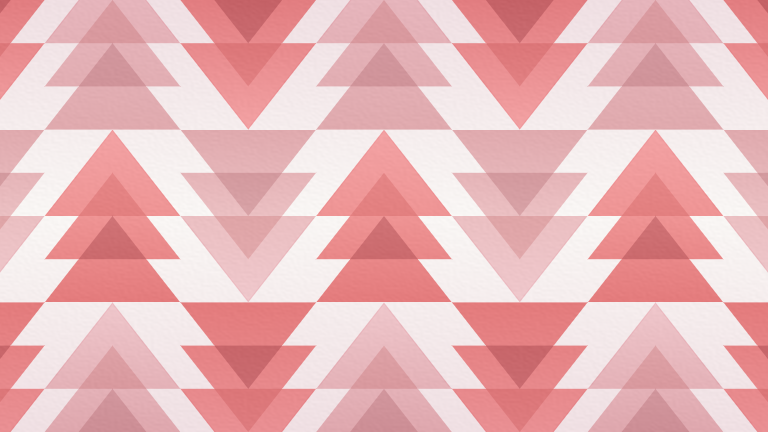
Reproduce this pattern procedurally as a Shadertoy shader.

```glsl
// Rows of overlapping pink triangles, pointing up and down by turns, on grained paper.

float hash(vec2 p) {
    vec3 q = fract(vec3(p.xyx) * 0.1031);
    q += dot(q, q.yzx + 33.33);
    return fract((q.x + q.y) * q.z);
}

float valueNoise(vec2 p) {
    vec2 i = floor(p), f = fract(p);
    f = f * f * (3.0 - 2.0 * f);
    return mix(mix(hash(i), hash(i + vec2(1, 0)), f.x),
               mix(hash(i + vec2(0, 1)), hash(i + vec2(1, 1)), f.x), f.y);
}

// Signed distance, positive inside, to a triangle with its tip at v = tip.
float triangle(float x, float v, float tip) {
    float t = (v - tip) * 2.0;
    float side = (0.157 * t - abs(x)) * 0.786;
    return min(side, (1.0 - t) * 0.2);
}

float coverage(float d, float pixel) {
    return clamp(0.5 + d / pixel, 0.0, 1.0);
}

// Stack of three triangles; v runs from 0 at the tip to 1 at the last base.
vec3 paintStack(vec3 ground, float x, float v, bool strong, float pixel) {
    vec3 ink = strong ? mix(vec3(0.965, 0.66, 0.66), vec3(0.905, 0.50, 0.50), v)
                      : mix(vec3(0.95, 0.81, 0.82), vec3(0.89, 0.69, 0.70), v);
    vec3 firstOverlap = vec3(0.95, 0.86, 0.86);
    vec3 lastOverlap = strong ? vec3(0.87, 0.78, 0.80) : vec3(0.92, 0.85, 0.86);

    float d = triangle(x, v, 0.0);
    float a = coverage(d, pixel);
    float b = coverage(triangle(x, v, 0.25), pixel);
    float c = coverage(triangle(x, v, 0.5), pixel);

    // Faint rim along the slanted sides of the leading triangle
    float rim = a * (1.0 - smoothstep(0.002, 0.004, d)) * step(v, 0.49);
    ink *= 1.0 - rim * vec3(0.01, 0.05, 0.04);

    ink *= mix(vec3(1.0), firstOverlap, a * b);
    ink *= mix(vec3(1.0), lastOverlap, b * c);
    return mix(ground, ink, max(a, max(b, c)));
}

void mainImage(out vec4 fragColor, in vec2 fragCoord) {
    vec2 p = (fragCoord - 0.5 * iResolution.xy) / iResolution.y;
    float pixel = 1.0 / iResolution.y;

    // Repeats: upright stacks, with inverted ones half a period across
    float period = 0.6285;
    float row = floor(p.y / 0.4 + 0.5);
    float v = 0.5 - (p.y / 0.4 - row);
    float xUp = (fract(p.x / period + 0.5) - 0.5) * period;
    float xDown = (fract(p.x / period) - 0.5) * period;
    bool strongUp = mod(row, 2.0) < 0.5;

    vec3 color = vec3(0.975, 0.965, 0.957);
    color = paintStack(color, xUp, v, strongUp, pixel);
    color = paintStack(color, xDown, 1.0 - v, !strongUp, pixel);

    // Rosy shade towards the top and bottom
    color *= mix(vec3(1.0), vec3(0.963, 0.907, 0.93), abs(p.y) * 2.0);

    // Embossed paper grain
    vec2 g = p * vec2(130.0, 190.0) + 400.0;
    color += 0.018 * (valueNoise(g) - valueNoise(g + vec2(0.4, 0.6)));

    fragColor = vec4(color, 1.0);
}
```
